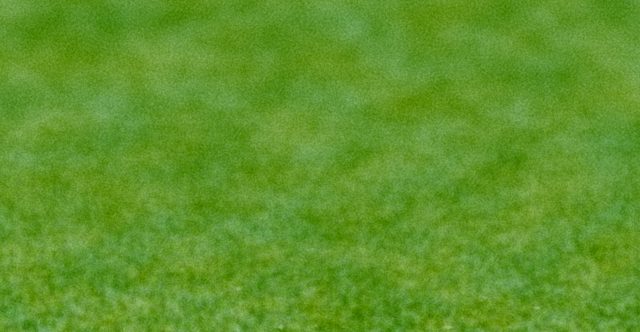
This texture is drawn by a WebGL 2 fragment shader. Its source:

```glsl
#version 300 es
precision highp float;

uniform vec2 u_resolution;
out vec4 fragColor;

const float TAU = 6.28319;

float hash(vec2 cell) {
    vec3 q = fract(cell.xyx * vec3(0.1031, 0.1030, 0.0973));
    q += dot(q, q.yzx + 33.33);
    return fract((q.x + q.y) * q.z);
}

float cornerSlope(vec2 cell, vec2 offset) {
    float angle = TAU * hash(cell);
    return dot(vec2(cos(angle), sin(angle)), offset);
}

float gradientNoise(vec2 p) {
    vec2 i = floor(p);
    vec2 f = p - i;
    vec2 u = f * f * f * (f * (f * 6.0 - 15.0) + 10.0);
    vec2 e = vec2(1.0, 0.0);
    float low = mix(cornerSlope(i, f), cornerSlope(i + e, f - e), u.x);
    float high = mix(cornerSlope(i + e.yx, f - e.yx), cornerSlope(i + 1.0, f - 1.0), u.x);
    return mix(low, high, u.y);
}

vec2 rotate(vec2 p, float angle) {
    float c = cos(angle), s = sin(angle);
    return vec2(c * p.x - s * p.y, s * p.x + c * p.y);
}

// Four octaves: coarse ones rule far away, fine ones come into focus nearby
float turfTone(vec2 p, float nearness) {
    vec4 farWeight = vec4(2.0, 2.0, 1.0, 0.2);
    vec4 nearWeight = vec4(1.0, 1.3, 2.1, 2.6);
    vec4 weight = mix(farWeight, nearWeight, nearness);
    float tone = 0.0;
    float frequency = 4.5;
    for (int k = 0; k < 4; k++) {
        vec2 q = rotate(p * vec2(0.85, 1.15), 0.25 * float(k) - 0.3);
        tone += weight[k] * gradientNoise(q * frequency + 17.3 * float(k + 1));
        frequency *= 2.1;
    }
    return tone;
}

// Film grain, turned off the pixel axes to avoid beating
float filmGrain(vec2 p) {
    float fine = gradientNoise(rotate(p, 0.6) * 170.0 + 400.0);
    float soft = gradientNoise(rotate(p, 1.1) * 105.0 + 700.0);
    return fine + 0.6 * soft;
}

void main() {
    vec2 p = gl_FragCoord.xy / u_resolution.y;
    float nearness = pow(1.0 - p.y, 1.6);

    // Pale, desaturated tips against deep saturated green
    float tone = 1.2 * turfTone(p, nearness);
    tone += 0.9 * gradientNoise(p * vec2(1.6, 9.0) + 61.0) * (0.4 + nearness);
    vec3 color = vec3(0.378, 0.583, 0.168) + tone * vec3(0.036, 0.027, 0.066);

    // Yellowish and bluish patches
    float warmth = gradientNoise(p * vec2(4.0, 8.0) + 91.0)
                 + nearness * gradientNoise(p * vec2(13.0, 18.0) + 37.0);
    color += warmth * vec3(0.065, 0.015, -0.055);

    // Shadow between nearby blades
    float blades = gradientNoise(p * vec2(44.0, 30.0) + 151.0);
    color += 0.11 * nearness * blades;

    // Scattered glints on the closest tips
    float closest = smoothstep(0.35, 0.0, p.y);
    float glint = smoothstep(0.4, 0.7, gradientNoise(p * vec2(30.0, 34.0) + 211.0));
    color = mix(color, vec3(0.72, 0.80, 0.66), 0.75 * glint * closest);

    color += 0.085 * filmGrain(p);
    fragColor = vec4(clamp(color, 0.0, 1.0), 1.0);
}
```
